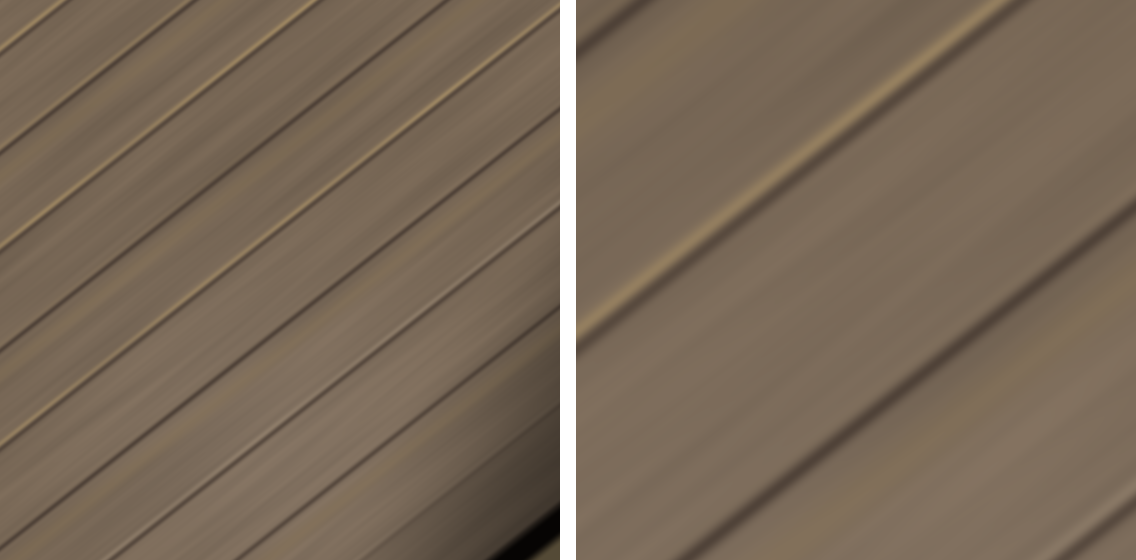
Left: the whole. Right: its middle third, enlarged.
Give the GLSL for this texture, as a WebGL 2 fragment shader.

```glsl
#version 300 es
precision highp float;
// Slanted brown boards with soft grain, dark seams, lit edges and a shaded corner.
uniform vec2 u_resolution;
out vec4 fragColor;

const float SLOPE = 0.785;         // rise of the seams
const float BOARD_PITCH = 0.1764;  // vertical distance between seams
const float FIRST_SEAM = 0.0977;   // depth of the first seam below the top left
const float LAST_SEAM = 9.0;       // the boards end here

const vec3 BOARD = vec3(0.468, 0.402, 0.332);
const vec3 SEAM = vec3(0.285, 0.235, 0.200);
const vec3 WARM_EDGE = vec3(0.640, 0.545, 0.390);
const vec3 COOL_EDGE = vec3(0.600, 0.530, 0.450);
const vec3 WARM_STREAK = vec3(0.530, 0.450, 0.330);
const vec3 SHEEN = vec3(0.034, 0.035, 0.040);
const vec3 GAP = vec3(0.025, 0.017, 0.012);
const vec3 BEYOND = vec3(0.330, 0.290, 0.210);

float hash(float n) {
  return fract(sin(n * 91.73 + 4.7) * 4375.85);
}

vec2 gradient(vec2 cell) {
  float angle = 6.2832 * hash(dot(cell, vec2(1.37, 7.91)));
  return vec2(cos(angle), sin(angle));
}

float gradientNoise(vec2 p) {
  vec2 i = floor(p), f = fract(p);
  vec2 w = f * f * f * (f * (f * 6.0 - 15.0) + 10.0);
  vec2 e = vec2(1.0, 0.0);
  float low = mix(dot(gradient(i), f), dot(gradient(i + e.xy), f - e.xy), w.x);
  float high = mix(dot(gradient(i + e.yx), f - e.yx), dot(gradient(i + e.xx), f - e.xx), w.x);
  return mix(low, high, w.y);
}

// Soft ridge of the given half width
float ridge(float d, float width) {
  return exp(-d * d / (width * width));
}

// Long streaks: x runs along the boards, y across them
float grain(vec2 p) {
  float sum = 0.0, amplitude = 1.0;
  vec2 scale = vec2(2.0, 23.0);
  for (int i = 0; i < 3; i++) {
    sum += amplitude * gradientNoise(p * scale + float(i) * 17.3);
    scale *= vec2(1.6, 2.1);
    amplitude *= 0.6;
  }
  return sum;
}

// Each board has its own tone; neighbours blend across the seam
float boardTone(float seam, float d) {
  return mix(hash(seam - 1.0), hash(seam), smoothstep(-0.004, 0.004, d)) - 0.5;
}

// Even seams catch light; odd ones only near the top left
float edgeLight(float seam, float odd) {
  float fade = 1.0 - 0.75 * smoothstep(5.0, 8.0, seam);
  return fade * mix(0.85, 0.15 + 0.4 * smoothstep(3.0, 1.0, seam), odd);
}

vec3 drawBoards(vec2 p, float depth, float along) {
  float seam = round((depth - FIRST_SEAM) / BOARD_PITCH);
  float d = depth - FIRST_SEAM - seam * BOARD_PITCH;
  float odd = mod(seam, 2.0);

  // Wood surface
  vec3 color = BOARD * (1.0 + 0.05 * boardTone(seam, d));
  color *= 1.0 + 0.085 * grain(vec2(along, depth));
  color += SHEEN * ridge(length((p - vec2(0.5, 0.2)) * vec2(1.0, 1.2)), 0.4);
  color = mix(color, WARM_STREAK, 0.38 * odd * ridge(d - 0.042, 0.016));

  // Seam and the lit edge above it, with uneven wear along its length
  float wear = 0.85 + 0.5 * gradientNoise(vec2(along * 4.0, seam * 3.7));
  float faint = 1.0 - 0.6 * smoothstep(6.5, 8.0, seam);
  vec3 edge = mix(WARM_EDGE, COOL_EDGE, smoothstep(0.7, 1.2, depth));
  color = mix(color, edge, edgeLight(seam, odd) * wear * ridge(d + 0.010, 0.0065));
  return mix(color, SEAM, mix(0.7, 0.85, odd) * faint * ridge(d, 0.0062));
}

void main() {
  vec2 p = gl_FragCoord.xy / u_resolution;
  float depth = 1.0 - p.y + SLOPE * p.x;
  float along = dot(p, normalize(vec2(1.0, SLOPE)));
  vec3 color = drawBoards(p, depth, along);

  // Shade toward the lower right
  color *= 1.0 - 0.46 * smoothstep(2.0, 2.72, depth + p.x);

  // Black gap past the last board, then a sliver of the ground
  float past = depth - FIRST_SEAM - LAST_SEAM * BOARD_PITCH;
  color = mix(color, GAP, smoothstep(-0.012, 0.014, past));
  color = mix(color, BEYOND, smoothstep(0.045, 0.072, past));
  fragColor = vec4(color, 1.0);
}
```
